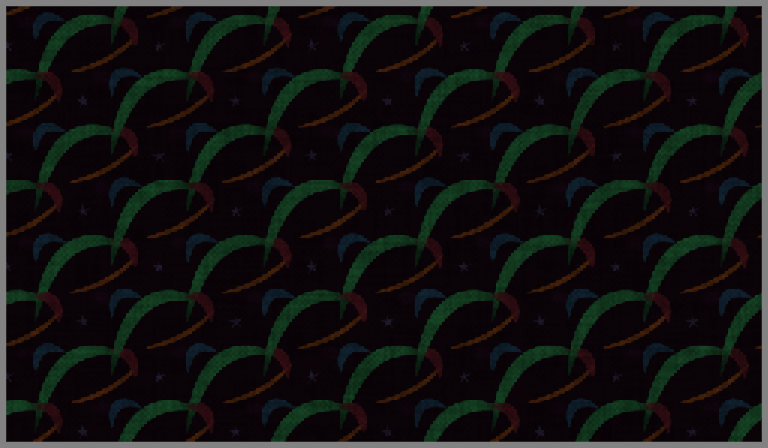
Reproduce this pattern procedurally as a Shadertoy shader.

```glsl
// Dark woven cloth with half-drop sprays of arched leaves, crescents and small stars, in a grey frame.

float hash(vec2 p) {
    vec3 h = fract(p.xyx * vec3(0.1031, 0.1030, 0.0973));
    h += dot(h, h.yzx + 33.33);
    return fract((h.x + h.y) * h.z);
}

float noise(vec2 p) {
    vec2 i = floor(p), f = fract(p);
    f = f * f * (3.0 - 2.0 * f);
    return mix(mix(hash(i), hash(i + vec2(1, 0)), f.x),
               mix(hash(i + vec2(0, 1)), hash(i + vec2(1, 1)), f.x), f.y);
}

// Distance to a curved stroke from a to c, bent towards b and tapered at both ends
float taperedCurve(vec2 p, vec2 a, vec2 b, vec2 c, float halfWidth, float taper) {
    const int STEPS = 18;
    float d = 1e3;
    vec2 start = a;
    for (int i = 1; i <= STEPS; i++) {
        float t = float(i) / float(STEPS);
        vec2 end = mix(mix(a, b, t), mix(b, c, t), t);
        vec2 along = end - start;
        float h = clamp(dot(p - start, along) / dot(along, along), 0.0, 1.0);
        float s = (float(i) - 1.0 + h) / float(STEPS);
        float width = halfWidth * pow(max(4.0 * s * (1.0 - s), 0.0), taper);
        d = min(d, length(p - start - along * h) - width);
        start = end;
    }
    return d;
}

float starDistance(vec2 p) {
    float sector = 6.28319 / 5.0;
    float angle = mod(atan(p.y, p.x) + 0.2, sector) - 0.5 * sector;
    vec2 folded = length(p) * vec2(cos(angle), abs(sin(angle)));
    return dot(folded - vec2(6.5, 0.0), vec2(0.264, 0.965));
}

vec3 paint(vec3 base, vec3 ink, float d, float opacity, float blur) {
    return mix(base, ink, opacity * smoothstep(blur, -blur, d));
}

vec3 drawMotif(vec3 col, vec2 q, float blur) {
    // Faint plum shadow beside the blue crescent
    float shadow = length((q - vec2(-62, 22)) * vec2(0.7, 1.0)) - 6.0;
    col = paint(col, vec3(0.075, 0.02, 0.065), shadow, 0.6, 3.0);

    float blue = taperedCurve(q, vec2(-52, 2), vec2(-54, 38), vec2(-22, 22), 5.0, 0.8);
    col = paint(col, vec3(0.055, 0.125, 0.175), blue, 0.9, blur);

    // Green leaf, dimmer at its tail and tip
    float leaf = taperedCurve(q, vec2(-53, -57), vec2(-35, 45), vec2(37, 19), 7.2, 0.75);
    float dim = mix(0.5, 1.0, smoothstep(-48.0, -24.0, q.y)) * (1.0 - 0.5 * smoothstep(8.0, 34.0, q.x));
    col = paint(col, vec3(0.075, 0.25, 0.13) * dim, leaf, 0.88, blur);

    float orange = taperedCurve(q, vec2(-18, -28), vec2(24, -20), vec2(50, 10), 2.5, 0.45);
    col = paint(col, vec3(0.26, 0.125, 0.035), orange, 0.9, blur);

    float red = taperedCurve(q, vec2(23, 23), vec2(47, 27), vec2(47, -3), 5.6, 0.7);
    col = paint(col, vec3(0.19, 0.05, 0.07), red, 0.82, blur);

    return paint(col, vec3(0.11, 0.10, 0.17), starDistance(q - vec2(71, -2)), 0.85, blur);
}

void mainImage(out vec4 fragColor, in vec2 fragCoord) {
    // The canvas is 447 units tall
    float unit = 447.0 / iResolution.y;
    vec2 p = fragCoord * unit;
    vec2 size = iResolution.xy * unit;

    // Threads are 3 units wide and give the shapes stepped edges
    vec2 thread = floor(p / 3.0);
    vec2 stitched = mix(p, (thread + 0.5) * 3.0, 0.6);

    // Two offset grids make the half-drop layout
    vec3 col = vec3(0.038, 0.010, 0.028);
    vec2 cell = vec2(152, 110);
    vec2 middle = vec2(3, -12);
    for (int i = 0; i < 2; i++) {
        vec2 origin = vec2(88, 293) + 0.5 * cell * float(i);
        vec2 q = mod(stitched - origin - middle + 0.5 * cell, cell) - 0.5 * cell + middle;
        col = drawMotif(col, q, 0.8 * unit);
    }

    // Weave: over-under threads, uneven yarn and long worn streaks
    float over = mod(thread.x + thread.y, 2.0);
    float streaks = noise(vec2(p.x / 3.0, p.y / 45.0)) + noise(vec2(p.x / 45.0, p.y / 3.0) + 71.0);
    float cloth = 0.62 + 0.08 * over + 0.16 * hash(thread) + 0.22 * streaks;
    cloth *= 0.92 + 0.16 * noise(p / 14.0);
    col *= cloth;

    // Plain frame
    vec2 inset = min(p, size - p);
    float edge = min(inset.x, inset.y) - 6.3;
    col = mix(vec3(0.51), col, smoothstep(-0.5 * unit, 0.5 * unit, edge));

    fragColor = vec4(col, 1.0);
}
```
